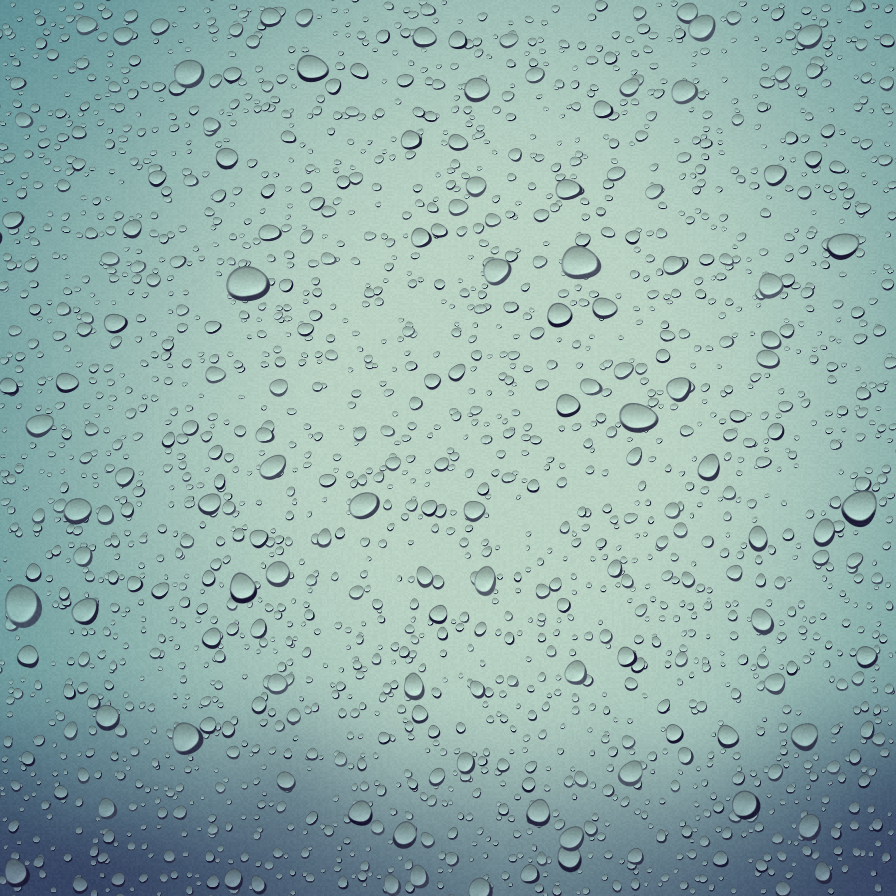
This texture is drawn by a Shadertoy shader. Its source:

```glsl
const vec3 PALE = vec3(0.725, 0.825, 0.77);
const vec3 TEAL = vec3(0.34, 0.55, 0.58);
const vec3 DUSK = vec3(0.20, 0.25, 0.38);
const vec3 INK = vec3(0.08, 0.07, 0.18);
const vec3 GLOW = vec3(0.67, 0.79, 0.76);
const vec2 SKY_CENTER = vec2(0.56, 0.54);

float hash(vec2 p) {
    return fract(sin(dot(p, vec2(127.1, 311.7))) * 43758.5453);
}

float noise(vec2 p) {
    vec2 i = floor(p), f = fract(p);
    f = f * f * (3.0 - 2.0 * f);
    float low = mix(hash(i), hash(i + vec2(1, 0)), f.x);
    float high = mix(hash(i + vec2(0, 1)), hash(i + vec2(1, 1)), f.x);
    return mix(low, high, f.y);
}

mat2 rotation(float angle) {
    float c = cos(angle), s = sin(angle);
    return mat2(c, -s, s, c);
}

// 0 in the bright middle, 1 in the far corners
float vignette(vec2 uv) {
    return smoothstep(0.17, 0.80, length((uv - SKY_CENTER) * vec2(1.0, 0.85)));
}

vec3 skyColor(vec2 uv) {
    float cloud = noise(uv * 4.0) * 0.65 + noise(uv * 9.0 + 7.0) * 0.35 - 0.5;
    float depth = vignette(uv);
    vec3 color = mix(PALE, TEAL, clamp(depth + cloud * 0.25 * depth, 0.0, 1.0));
    float side = abs(uv.x - SKY_CENTER.x);
    float top = 0.10 + 0.17 * side + cloud * 0.10;
    float dusk = 1.0 - smoothstep(top - 0.16, top + 0.11, uv.y);
    return mix(color, DUSK, dusk * min(0.50 + 1.0 * side, 0.95));
}

// Normalized radius of a slightly lumpy egg: 1 on its outline
float eggRadius(vec2 p, float angle, float stretch, float phase) {
    vec2 q = rotation(angle) * p;
    q *= vec2(1.0 / stretch, stretch);
    q.y *= 1.0 + 0.14 * q.x;
    return length(q) * (1.0 + 0.025 * sin(3.0 * atan(q.y, q.x + 1e-5) + phase));
}

// Clear body, thin rim, dark crescent on the side facing away from the light
vec3 dropColor(vec3 sky, vec2 p, float radius, vec2 shade, float strength) {
    float facing = dot(p / (length(p) + 1e-4), shade);
    vec3 body = mix(sky, GLOW, 0.42);
    body *= 1.03 - 0.26 * smoothstep(-0.3, 1.0, p.y);
    body += 0.07 * smoothstep(0.1, 0.6, dot(p, shade));
    float inner = 0.84 - 0.24 * max(facing, 0.0);
    float rim = smoothstep(inner, inner + 0.13, radius);
    float weight = 0.42 + 0.58 * smoothstep(-0.25, 0.45, facing);
    return mix(body, INK, rim * weight * strength);
}

// One jittered grid of drops painted over color
vec3 addDrops(vec3 color, vec3 sky, vec2 uv, float cells, vec2 sizes,
              float density, float seed, float pixel) {
    vec2 home = floor(uv * cells);
    for (int y = -1; y <= 1; y++)
    for (int x = -1; x <= 1; x++) {
        vec2 cell = home + vec2(x, y);
        vec2 key = cell + seed;
        vec2 jitter = vec2(hash(key + 0.31), hash(key + 0.57));
        vec2 center = (cell + mix(vec2(0.12), vec2(0.88), jitter)) / cells;
        float crowding = 0.78 + 0.5 * vignette(center);
        if (hash(key) > density * crowding) continue;

        float pick = hash(key + 0.73);
        float size = mix(sizes.x, sizes.y, pick * pick);
        vec2 p = (uv - center) / size;
        if (dot(p, p) > 4.0) continue;

        // Wide drops above, upright drops below
        float tilt = mix(1.5, 0.15, smoothstep(0.3, 0.6, center.y));
        tilt += (hash(key + 0.17) - 0.5) * 1.5;
        float stretch = 1.0 + 0.20 * hash(key + 0.41);
        float radius = eggRadius(p, tilt, stretch, 6.28 * hash(key + 0.89));
        float soft = 0.7 * pixel / size;
        float cover = 1.0 - smoothstep(1.0 - soft, 1.0 + soft, radius);

        float turn = -1.15 + (hash(key + 0.23) - 0.5) * 0.9;
        vec2 shade = vec2(cos(turn), sin(turn));
        float strength = mix(0.65, 1.0, hash(key + 0.67));
        color = mix(color, dropColor(sky, p, radius, shade, strength), cover);
    }
    return color;
}

void mainImage(out vec4 fragColor, in vec2 fragCoord) {
    vec2 uv = fragCoord / iResolution.y;
    float pixel = 1.0 / iResolution.y;
    vec3 sky = skyColor(uv);

    // Small drops first, so that large ones cover them
    vec3 color = addDrops(sky, sky, uv, 60.0, vec2(0.0026, 0.0050), 0.52, 11.0, pixel);
    color = addDrops(color, sky, uv, 36.0, vec2(0.0048, 0.0085), 0.58, 137.0, pixel);
    color = addDrops(color, sky, uv, 18.0, vec2(0.0090, 0.0150), 0.52, 251.0, pixel);
    color = addDrops(color, sky, uv, 8.0, vec2(0.0150, 0.0250), 0.42, 389.0, pixel);

    // Fine film grain
    color += (hash(floor(uv * 512.0)) - 0.5) * 0.035;
    fragColor = vec4(color, 1.0);
}
```
